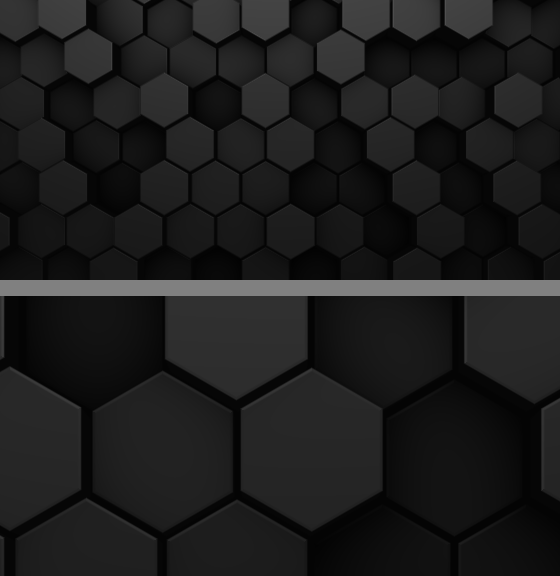
Top, the full canvas; bottom, a detail of the centre.
Give the GLSL for this background, as a WebGL 1 fragment shader.

```glsl
precision highp float;
// Dark field of hexagonal pillars raised to varied heights, lit from above.

uniform vec2 u_resolution;

#define PITCH 0.1714        // hexagon spacing, in canvas heights
#define ANCHOR vec2(0.9505, 0.3255)
#define VANISH_Y 0.25       // height of the perspective centre
#define RISE 0.06           // enlargement of the tallest pillar
#define LEVELS 12           // height steps
#define GAP 0.028           // half joint width, in pitches
#define BEVEL 0.026         // lit edge width, in pitches
#define SHADOW 0.85
#define FACE_LOW 0.078
#define FACE_HIGH 0.24
#define WALL vec3(0.022)

const vec2 CELL = vec2(1.0, 1.7320508);

float hash(vec2 p) {
  p = fract(p * vec2(0.1031, 0.1137));
  p += dot(p, p.yx + 33.33);
  return fract((p.x + p.y) * p.x * 47.31);
}

// Centre of the hexagon that holds p.
vec2 hexCentre(vec2 p) {
  vec2 a = CELL * floor(p / CELL + 0.5);
  vec2 b = CELL * (floor(p / CELL) + 0.5);
  return dot(p - a, p - a) < dot(p - b, p - b) ? a : b;
}

// Height step of a pillar, from 0 to LEVELS - 1.
float pillarLevel(vec2 centre) {
  vec2 id = floor(centre * 2.0 / CELL + 0.5);
  return floor(pow(hash(id + 71.0), 1.2) * float(LEVELS) * 0.999);
}

// Outward normal of the nearest edge in xy, distance to that edge in z.
vec3 nearestEdge(vec2 p) {
  vec2 q = abs(p);
  vec2 slanted = vec2(0.5, 0.8660254);
  float along = dot(q, slanted);
  vec2 n = q.x > along ? vec2(1.0, 0.0) : slanted;
  return vec3(n * (step(0.0, p) * 2.0 - 1.0), 0.5 - max(q.x, along));
}

// Soft darkening cast by taller neighbours.
float occlusion(vec2 local, vec2 centre, float level) {
  float light = 1.0;
  for (int i = 0; i < 6; i++) {
    float angle = float(i) * 1.0471976;
    vec2 dir = vec2(cos(angle), sin(angle));
    float taller = max(pillarLevel(centre + dir) - level, 0.0) / float(LEVELS - 1);
    float reach = 0.08 + 0.32 * taller;
    float fade = exp(-max(0.5 - dot(local, dir), 0.0) / reach);
    light *= 1.0 - SHADOW * min(taller * 1.5, 1.0) * fade * (0.8 + 0.2 * dir.y);
  }
  return light;
}

// Top face: broad light falloff, shadows and a thin lit bevel.
vec3 faceColour(vec2 uv, vec2 local, vec2 centre, float level, vec3 edge) {
  float aspect = u_resolution.x / u_resolution.y;
  float side = uv.x / aspect * 2.0 - 1.0;
  float tone = mix(FACE_LOW, FACE_HIGH, pow(uv.y, 1.4));
  tone *= 0.82 + 0.38 * level / float(LEVELS - 1);
  tone *= 1.0 - 0.2 * side * side;
  tone *= 1.0 - 0.08 * local.y;
  float shade = occlusion(local, centre, level);

  vec2 toLight = normalize(vec2(0.45 * aspect, 0.85) - uv + 0.0001);
  float facing = max(dot(edge.xy, toLight), 0.0);
  float rim = 1.0 - smoothstep(0.4, 1.0, (edge.z - GAP) / BEVEL);
  tone += rim * (facing * (0.04 + 0.3 * tone) - 0.12 * tone);
  return vec3(tone * shade);
}

void main() {
  vec2 uv = gl_FragCoord.xy / u_resolution.y;
  vec2 vanish = vec2(0.5 * u_resolution.x / u_resolution.y, VANISH_Y);
  float pixel = 1.0 / (u_resolution.y * PITCH);
  vec3 colour = vec3(0.016);

  // Stack horizontal slices from the floor to the tallest pillar.
  for (int i = 0; i < LEVELS; i++) {
    float level = float(i);
    float scale = 1.0 + RISE * level / float(LEVELS - 1);
    vec2 p = (vanish + (uv - vanish) / scale - ANCHOR) / PITCH;
    vec2 centre = hexCentre(p);
    vec2 local = p - centre;
    float top = pillarLevel(centre);
    if (top > level - 0.5) {
      vec3 edge = nearestEdge(local);
      float cover = smoothstep(-pixel, pixel, edge.z - GAP);
      vec3 slice = WALL;
      if (top < level + 0.5) slice = faceColour(uv, local, centre, level, edge);
      colour = mix(colour, slice, cover);
    }
  }
  gl_FragColor = vec4(colour, 1.0);
}
```
